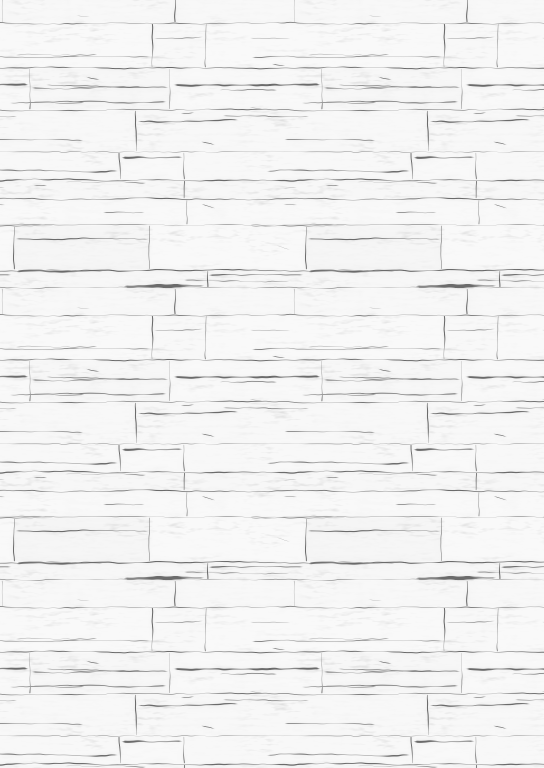
Give the GLSL for this texture, as a WebGL 2 fragment shader.

```glsl
#version 300 es
precision highp float;

uniform vec2 u_resolution;
out vec4 outColor;

#define TILES_ACROSS 1.863
#define TILE_UNITS 292.0
#define TOP_OFFSET 23.0
#define LINE_HALF 0.0023
#define WOBBLE 0.006
#define STONE vec3(0.978)
#define INK vec3(0.42)
#define GRAIN 0.10
#define HALO 0.09
#define CRACKS 22
#define COURSES 9
#define LEDGES 12

// Stone courses: top, first joint, second joint, line weight
const vec4 courses[COURSES] = vec4[](
    vec4(0, 152, 205, 0.6), vec4(45, 30, 170, 0.7), vec4(87, 136, 136, 0.7),
    vec4(129, 120, 184, 0.3), vec4(157, 184, 184, 0.9), vec4(176, 187, 187, 0.8),
    vec4(202, 14, 150, 0.4), vec4(247, 207, 207, 0.8), vec4(265, 175, 295, 0.4));

// Ledges inside the courses: start, length, height, line weight
const vec4 ledges[LEDGES] = vec4[](
    vec4(250, 194, 34, 0.6), vec4(152, 53, 15, 0.8), vec4(30, 140, 65, 0.8),
    vec4(30, 138, 79, 0.7), vec4(172, 150, 62, 1.4), vec4(136, 104, 98, 1.0),
    vec4(120, 64, 135, 1.6), vec4(265, 147, 148, 1.1), vec4(14, 136, 216, 0.8),
    vec4(14, 91, 248, 1.7), vec4(122, 84, 263, 2.6), vec4(207, 98, 252, 0.9));

float hash(vec2 cell) {
    return fract(sin(dot(cell, vec2(127.1, 311.7))) * 43758.5);
}

vec2 gradient(vec2 cell, vec2 period) {
    float angle = 6.28318 * hash(mod(cell, period));
    return vec2(cos(angle), sin(angle));
}

// Gradient noise that wraps after a whole period
float noise(vec2 p, vec2 period) {
    vec2 i = floor(p), f = fract(p), e = vec2(0, 1);
    vec2 w = f * f * f * (f * (f * 6.0 - 15.0) + 10.0);
    float a = dot(gradient(i, period), f);
    float b = dot(gradient(i + e.yx, period), f - e.yx);
    float c = dot(gradient(i + e.xy, period), f - e.xy);
    float d = dot(gradient(i + e.yy, period), f - e.yy);
    return mix(mix(a, b, w.x), mix(c, d, w.x), w.y);
}

float tiledNoise(vec2 t, vec2 frequency) {
    return noise(t * frequency, frequency);
}

float lineNoise(float along, float frequency, float seed) {
    return noise(vec2(along * frequency, seed + 0.5), vec2(frequency, 256));
}

float wrapSigned(float d) {
    return fract(d + 0.5) - 0.5;
}

// Share of a pixel covered by a band of the given half width
float coverage(float d, float halfWidth, float pixel) {
    float h = 0.5 * pixel;
    return (clamp(d + halfWidth, -h, h) - clamp(d - halfWidth, -h, h)) / pixel;
}

// Uneven, wandering pencil-like crease with a soft halo
float crease(float along, float across, float weight, float seed, float pixel) {
    float wander = lineNoise(along, 7.0, seed) + 0.5 * lineNoise(along, 31.0, seed);
    float pressure = smoothstep(-0.4, 0.4, lineNoise(along, 11.0, seed + 90.0));
    float d = wrapSigned(across - WOBBLE * wander);
    float band = coverage(d, LINE_HALF * weight * mix(0.45, 1.0, pressure), pixel);
    return band * mix(0.55, 1.0, pressure) + HALO * weight * pressure * exp(-abs(d) / 0.006);
}

// Window over a run of given length, with faded ends
float span(float s, float len, float fade) {
    return smoothstep(0.0, fade, s) * (1.0 - smoothstep(len - fade, len, s));
}

void main() {
    float pixel = TILES_ACROSS / u_resolution.x;
    vec2 t = vec2(gl_FragCoord.x, u_resolution.y - gl_FragCoord.y) * pixel;
    t.y -= TOP_OFFSET / TILE_UNITS;
    float ink = 0.0, tone = 0.0;

    // Course lines, upright joints and block tones
    for (int i = 0; i < COURSES; i++) {
        vec4 c = vec4(courses[i].xyz / TILE_UNITS, courses[i].w);
        float bottom = i + 1 < COURSES ? courses[i + 1].x / TILE_UNITS : 1.0;
        float seed = float(i);
        float inRow = span(fract(t.y - c.x), bottom - c.x, 0.006);
        float joints = crease(t.y, t.x - c.y, 0.75, seed + 12.0, pixel);
        if (c.z != c.y) joints = max(joints, crease(t.y, t.x - c.z, 0.6, seed + 24.0, pixel));
        ink = max(ink, max(crease(t.x, t.y - c.x, c.w, seed, pixel), joints * inRow));
        float side = step(fract(t.x - c.y), fract(c.z - c.y));
        tone += inRow * 0.016 * hash(vec2(seed, side));
    }

    // Heavier ledges within the stones
    for (int i = 0; i < LEDGES; i++) {
        vec4 l = vec4(ledges[i].xyz / TILE_UNITS, ledges[i].w);
        float run = span(fract(t.x - l.x), l.y, 0.02);
        ink = max(ink, run * crease(t.x, t.y - l.z, l.w * run, float(i) + 40.0, pixel));
    }

    // Scattered faint cracks and short slanted chips
    for (int i = 0; i < CRACKS; i++) {
        float seed = float(i);
        float chip = mod(seed, 2.0);
        float len = mix(0.12 + 0.25 * hash(vec2(seed, 3)), 0.05, chip);
        float s = fract(t.x - hash(vec2(seed, 5)));
        float slope = mix(0.02, 0.45, chip) * (hash(vec2(seed, 7)) - 0.3);
        float y = hash(vec2(seed, 9)) + slope * s;
        ink = max(ink, span(s, len, 0.015) * crease(t.x, t.y - y, 0.5, seed + 60.0, pixel));
    }

    // Streaked grain, strongest in worn patches
    float patches = smoothstep(-0.05, 0.45, tiledNoise(t, vec2(5, 13)));
    float grain = tiledNoise(t, vec2(14, 80)) + 0.6 * tiledNoise(t, vec2(45, 150));
    tone += GRAIN * max(grain, 0.0) * (0.15 + patches);

    outColor = vec4(mix(STONE - tone, INK, clamp(ink, 0.0, 1.0)), 1.0);
}
```
